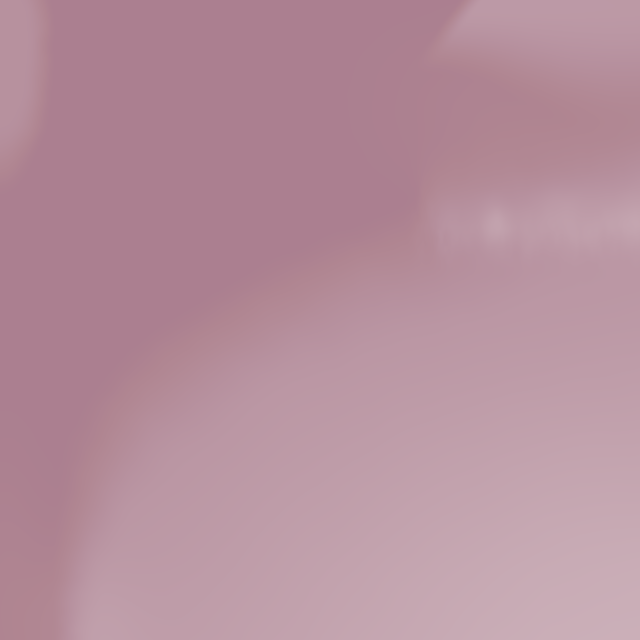
A Shadertoy shader for this background:

```glsl
#define BASE_COLOR vec3(0.670, 0.498, 0.563)
#define LIGHT_COLOR vec3(0.785, 0.672, 0.710)
#define WARM_SHIFT vec3(0.006, 0.005, -0.010)
#define HILL_START 0.08
#define HILL_HEIGHT 0.78
#define HILL_POWER 0.27
#define WOBBLE 0.028
#define BAND_GAIN 0.36

float hash(vec2 p) {
    return fract(sin(dot(p, vec2(127.1, 311.7))) * 43758.5453);
}

float valueNoise(vec2 p) {
    vec2 cell = floor(p);
    vec2 f = fract(p);
    f = f * f * (3.0 - 2.0 * f);
    float low = mix(hash(cell), hash(cell + vec2(1.0, 0.0)), f.x);
    float high = mix(hash(cell + vec2(0.0, 1.0)), hash(cell + vec2(1.0)), f.x);
    return mix(low, high, f.y);
}

float fbm(vec2 p) {
    float sum = 0.0;
    float amplitude = 0.5;
    for (int i = 0; i < 4; i++) {
        sum += amplitude * valueNoise(p);
        p = p * 2.03 + 17.3;
        amplitude *= 0.5;
    }
    return sum;
}

float glow(vec2 p, vec2 center, vec2 radius) {
    vec2 q = (p - center) / radius;
    return exp(-dot(q, q));
}

// Broad curved mass, brighter with depth below its rim
float hillTone(vec2 p) {
    float run = max(p.x - HILL_START, 0.001);
    float rim = HILL_HEIGHT * pow(run / (1.0 - HILL_START), HILL_POWER);
    float slope = HILL_POWER * rim / run;
    float depth = (rim - p.y) / sqrt(1.0 + slope * slope);
    float tone = 0.40 * smoothstep(-0.015, 0.21, depth) + 0.65 * max(depth, 0.0);
    float lowerRight = smoothstep(0.3, 0.95, p.x) * (1.0 - smoothstep(0.08, 0.55, p.y));
    return tone + 0.20 * lowerRight + 0.20 * glow(p, vec2(0.13, 0.0), vec2(0.09, 0.14));
}

// Hazy bright band with vertical streaks and small highlights
float bandTone(vec2 p, float streak) {
    float left = smoothstep(0.63, 0.72, p.x + 0.05 * (streak - 0.5));
    float y = p.y - 0.655 + 0.025 * (streak - 0.5);
    float spread = y > 0.0 ? 0.075 : 0.048;
    float tone = BAND_GAIN * left * exp(-y * y / (spread * spread));
    tone *= 0.85 + 0.3 * streak;
    tone += 0.27 * glow(p, vec2(0.777, 0.657), vec2(0.022, 0.030));
    tone += 0.10 * glow(p, vec2(0.880, 0.670), vec2(0.030, 0.040));
    tone += 0.14 * glow(p, vec2(1.000, 0.645), vec2(0.050, 0.035));
    return tone + 0.16 * glow(p, vec2(1.03, 0.76), vec2(0.20, 0.07));
}

// Wedge with a crisp slanted left side and a fading underside
float wedgeTone(vec2 p) {
    float side = p.x - 0.67 - 0.75 * (p.y - 0.92);
    float underside = mix(0.885, 0.77, smoothstep(0.67, 1.0, p.x));
    float body = smoothstep(-0.015, 0.025, side);
    return 0.58 * body * smoothstep(underside, 0.99, p.y);
}

// Pale patch on the left border
float patchTone(vec2 p) {
    float r = length((p - vec2(-0.01, 0.91)) / vec2(0.095, 0.215));
    return 0.40 * (1.0 - smoothstep(0.50, 1.05, r));
}

void mainImage(out vec4 fragColor, in vec2 fragCoord) {
    vec2 uv = fragCoord / iResolution.xy;

    // Soft ragged edges
    vec2 warp = vec2(fbm(uv * 9.0), fbm(uv * 9.0 + 41.0)) - 0.47;
    vec2 p = uv + WOBBLE * warp;
    float streak = fbm(uv * vec2(40.0, 13.0));

    // Combined brightness
    float tone = hillTone(p) + bandTone(p, streak);
    tone += wedgeTone(uv + 0.4 * WOBBLE * warp) + patchTone(p);
    tone += 0.07 * glow(p, vec2(0.78, 0.84), vec2(0.17, 0.12));
    tone += 0.07 * glow(p, vec2(0.0, 0.08), vec2(0.06, 0.20));
    tone = clamp(tone, 0.0, 1.08);

    // Faint warmth in the darker transitions
    vec3 color = mix(BASE_COLOR, LIGHT_COLOR, tone);
    float warmth = smoothstep(0.0, 0.12, tone) * (1.0 - smoothstep(0.12, 0.45, tone));
    color += WARM_SHIFT * warmth;
    fragColor = vec4(color, 1.0);
}
```
